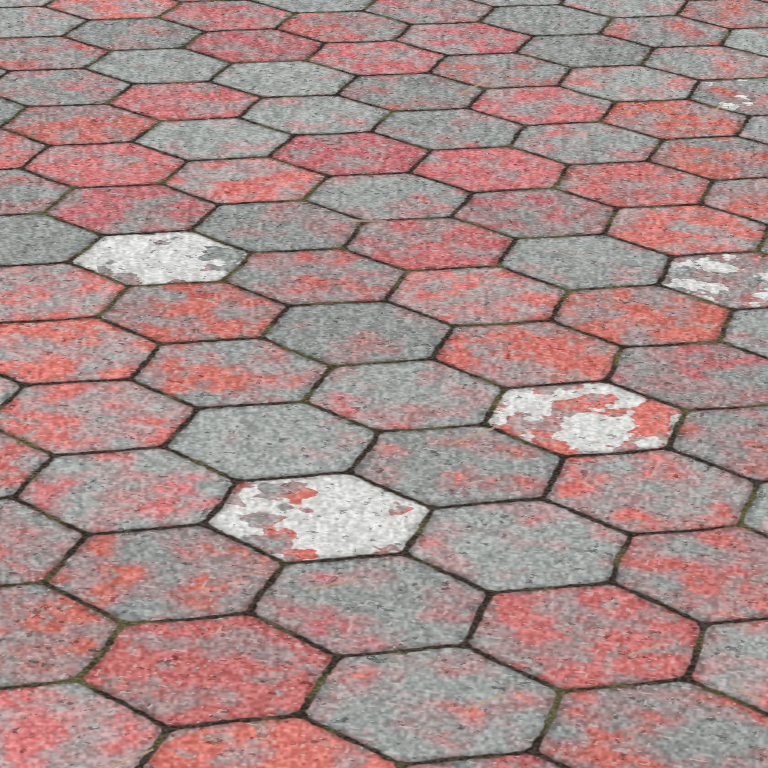
A Shadertoy shader for this texture:

```glsl
// Columns: step along a row, step to the next row, centre of the first tile
const mat3 LATTICE_TO_CANVAS = mat3(0.2650, -0.0440, -0.0180,
                                    0.0921,  0.1137,  0.0599,
                                    0.4844,  0.2148,  1.0);
const float ROW_HEIGHT = 0.8660254;
const float JOINT_HALF_WIDTH = 0.016;
const float CORNER_RADIUS = 0.562;
const float EDGE_WOBBLE = 0.022;
const float WHITE_TILE_SHARE = 0.05;
const int TWIG_COUNT = 9;

const vec3 STONE_GREY = vec3(0.61, 0.625, 0.615);
const vec3 FADED_PINK = vec3(0.68, 0.565, 0.565);
const vec3 ROSE_RED   = vec3(0.78, 0.47, 0.49);
const vec3 BRICK_RED  = vec3(0.82, 0.47, 0.42);
const vec3 JOINT_DARK = vec3(0.24, 0.21, 0.19);
const vec3 JOINT_MOSS = vec3(0.37, 0.36, 0.25);
const vec3 PALE_GRIT  = vec3(0.80, 0.77, 0.75);
const vec3 OLD_WHITE  = vec3(0.85, 0.85, 0.84);
const vec3 STRAW      = vec3(0.73, 0.64, 0.54);

float hash(vec2 p) {
    vec3 q = fract(p.xyx * 0.1031);
    q += dot(q, q.yzx + 33.33);
    return fract((q.x + q.y) * q.z);
}

float noise(vec2 p) {
    vec2 i = floor(p), f = fract(p);
    f = f * f * (3.0 - 2.0 * f);
    return mix(mix(hash(i), hash(i + vec2(1, 0)), f.x),
               mix(hash(i + vec2(0, 1)), hash(i + vec2(1, 1)), f.x), f.y);
}

float fbm(vec2 p) {
    float sum = 0.0, weight = 0.5;
    for (int i = 0; i < 4; i++) {
        sum += weight * noise(p);
        p = mat2(1.6, 1.2, -1.2, 1.6) * p + 17.3;
        weight *= 0.5;
    }
    return sum / 0.9375;
}

// Centre of the hexagon that holds p
vec2 hexCentre(vec2 p) {
    vec2 pitch = vec2(1.0, 2.0 * ROW_HEIGHT);
    vec2 even = pitch * floor(p / pitch + 0.5);
    vec2 odd = pitch * (floor(p / pitch) + 0.5);
    return distance(p, even) < distance(p, odd) ? even : odd;
}

// Distance to the tile border, positive inside, with blunted corners
float hexEdge(vec2 local) {
    vec2 q = abs(local);
    float flatSide = 0.5 - max(q.x, dot(q, vec2(0.5, ROW_HEIGHT)));
    return min(flatSide, CORNER_RADIUS - length(q));
}

float segmentDistance(vec2 p, vec2 a, vec2 along) {
    vec2 d = p - a;
    return length(d - along * clamp(dot(d, along) / dot(along, along), 0.0, 1.0));
}

vec3 tileColour(vec2 p, vec2 id, float edge, float height) {
    float redness = hash(id + 3.7), hue = hash(id + 41.2), rare = hash(id + 77.7);
    vec2 seeded = p + 31.0 * vec2(redness, hue);

    // Worn red dye over grey stone
    float bias = (redness - 0.48) * 0.62 - 0.12 * (height - 0.4);
    float wear = fbm(seeded * 5.0) - 0.5 + bias;
    vec3 colour = mix(STONE_GREY, FADED_PINK, smoothstep(-0.20, 0.06, wear));
    colour = mix(colour, mix(ROSE_RED, BRICK_RED, hue), smoothstep(0.03, 0.27, wear));
    colour = mix(colour, STONE_GREY, 0.6 * smoothstep(0.56, 0.70, fbm(seeded * 11.0 + 9.0)));
    colour *= 0.95 + 0.12 * hash(id + 12.9);

    // Peeling white paint on a few tiles
    float painted = smoothstep(1.0 - WHITE_TILE_SHARE, 1.0, rare);
    float cover = mix(0.62, 0.36, painted);
    float paint = smoothstep(cover, cover + 0.05, fbm(seeded * 6.0 + 50.0));
    colour = mix(colour, OLD_WHITE, paint * step(1.0 - WHITE_TILE_SHARE, rare));

    // Dirt along the border
    return colour * mix(0.80, 1.0, smoothstep(0.01, 0.07, edge + 0.04 * (noise(p * 18.0) - 0.5)));
}

void mainImage(out vec4 fragColor, in vec2 fragCoord) {
    vec2 uv = fragCoord / iResolution.xy;
    vec3 ground = inverse(LATTICE_TO_CANVAS) * vec3(uv, 1.0);
    vec2 p = ground.xy / ground.z * vec2(1.0, ROW_HEIGHT) + 20.0 * vec2(1.0, 2.0 * ROW_HEIGHT);

    // Tiles with slightly ragged borders
    vec2 wobble = vec2(noise(p * 4.0), noise(p * 4.0 + 60.0)) - 0.5;
    vec2 ragged = p + EDGE_WOBBLE * wobble;
    vec2 centre = hexCentre(ragged);
    float edge = hexEdge(ragged - centre) + 0.014 * (noise(p * 30.0) - 0.5);
    vec2 id = floor(centre * vec2(2.0, 1.0 / ROW_HEIGHT) + 0.5);
    vec3 colour = tileColour(p, id, edge, uv.y);

    // Stone grain, pits and pale grit
    float grain = noise(p * 48.0) + noise(uv * 210.0) - 1.0;
    colour += 0.15 * grain;
    colour *= 1.0 - 0.28 * smoothstep(0.70, 0.82, fbm(p * 22.0 + 5.0));
    colour = mix(colour, PALE_GRIT, 0.6 * smoothstep(0.80, 0.95, noise(p * 38.0 + 80.0)));

    // Dark joints with moss and sand
    vec3 joint = mix(JOINT_DARK, JOINT_MOSS, smoothstep(0.45, 0.75, fbm(p * 4.0 + 90.0)));
    joint += 0.16 * (noise(p * 70.0) - 0.5);
    float soft = fwidth(edge) * 0.7 + 0.003;
    colour = mix(joint, colour, smoothstep(-soft, soft, edge - JOINT_HALF_WIDTH));

    // Scattered dry twigs
    for (int i = 0; i < TWIG_COUNT; i++) {
        vec2 seed = vec2(float(i) * 7.0 + 1.0, 23.0);
        vec2 start = vec2(hash(seed), hash(seed + 5.0));
        vec2 along = vec2(0.025 + 0.04 * hash(seed + 11.0), 0.05 * (hash(seed + 19.0) - 0.5));
        float d = segmentDistance(uv + 0.004 * (noise(uv * 30.0) - 0.5), start, along);
        colour = mix(colour, STRAW, 0.75 * (1.0 - smoothstep(0.0006, 0.0026, d)));
    }
    fragColor = vec4(clamp(colour, 0.0, 1.0), 1.0);
}
```
